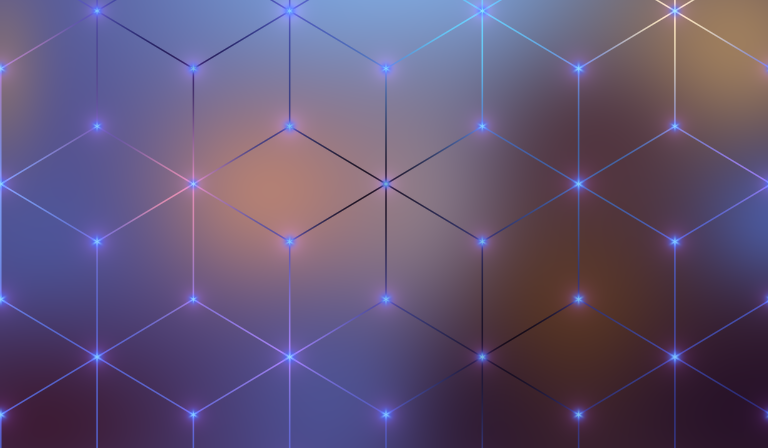
A Shadertoy shader for this background:

```glsl
// Glowing nodes joined by a cube-like rhombus lattice over soft colour clouds.

const float COLUMN = 0.1254;          // spacing of node columns, canvas widths
const float ARM = 0.1502;             // length of a vertical edge
const vec2 HUB_ORIGIN = vec2(0.0026, 0.0521);
const float LINE_HALF = 0.0010;
const float CORE_RADIUS = 0.0036;
const float HALO_RADIUS = 0.0070;
const float AURA_RADIUS = 0.0100;
const float NODE_VARIATION = 0.35;

const vec3 INDIGO = vec3(0.30, 0.28, 0.54);
const vec3 UMBER = vec3(0.26, 0.16, 0.22);
const vec3 SKY = vec3(0.49, 0.67, 0.90);
const vec3 MIST = vec3(0.55, 0.51, 0.57);
const vec3 SALMON = vec3(0.72, 0.51, 0.45);
const vec3 GOLD = vec3(0.64, 0.51, 0.37);
const vec3 MAROON = vec3(0.31, 0.19, 0.23);
const vec3 BRONZE = vec3(0.41, 0.26, 0.13);
const vec3 BLUE = vec3(0.30, 0.37, 0.66);
const vec3 DUSK = vec3(0.14, 0.06, 0.15);
const vec3 PLUM = vec3(0.23, 0.09, 0.17);
const vec3 INK = vec3(0.07, 0.03, 0.08);
const vec3 NAVY = vec3(0.08, 0.06, 0.30);
const vec3 CYAN = vec3(0.40, 0.85, 1.00);
const vec3 CREAM = vec3(1.00, 0.92, 0.74);
const vec3 PINK = vec3(0.95, 0.58, 0.70);
const vec3 VIOLET = vec3(0.66, 0.52, 0.96);
const vec3 AZURE = vec3(0.52, 0.68, 1.00);
const vec3 STEEL = vec3(0.23, 0.40, 0.64);
const vec3 WIRE_BLUE = vec3(0.33, 0.39, 0.82);
const vec3 HALO = vec3(0.20, 0.40, 1.00);
const vec3 CORE = vec3(0.50, 0.84, 1.00);
const vec3 AURA = vec3(0.50, 0.20, 0.72);

float hash(vec2 id) {
    return fract(sin(dot(id, vec2(127.1, 311.7))) * 4375.85);
}

// Blends a soft elliptical cloud of tint over the colour below.
void cloud(inout vec3 col, vec2 uv, vec2 center, vec2 radius, vec3 tint, float strength) {
    vec2 d = (uv - center) / radius;
    col = mix(col, tint, strength * exp(-dot(d, d)));
}

vec3 backdrop(vec2 uv) {
    vec3 col = mix(INDIGO, UMBER, smoothstep(0.46, 0.72, uv.x));
    cloud(col, uv, vec2(0.52, 1.08), vec2(0.36, 0.36), SKY, 1.0);
    cloud(col, uv, vec2(0.54, 0.55), vec2(0.13, 0.32), MIST, 0.85);
    cloud(col, uv, vec2(0.35, 0.57), vec2(0.16, 0.24), SALMON, 0.95);
    cloud(col, uv, vec2(0.95, 0.90), vec2(0.16, 0.24), GOLD, 0.95);
    cloud(col, uv, vec2(0.78, 0.66), vec2(0.12, 0.20), MAROON, 0.80);
    cloud(col, uv, vec2(0.75, 0.27), vec2(0.13, 0.22), BRONZE, 0.90);
    cloud(col, uv, vec2(1.02, 0.50), vec2(0.11, 0.17), BLUE, 0.95);
    cloud(col, uv, vec2(0.05, 0.45), vec2(0.12, 0.20), BLUE, 0.60);
    cloud(col, uv, vec2(1.00, 0.08), vec2(0.25, 0.25), DUSK, 0.90);
    cloud(col, uv, vec2(0.05, 0.05), vec2(0.22, 0.24), PLUM, 0.90);
    cloud(col, uv, vec2(0.62, 0.05), vec2(0.13, 0.25), DUSK, 0.65);
    cloud(col, uv, vec2(0.43, 0.12), vec2(0.11, 0.20), BLUE, 0.45);
    cloud(col, uv, vec2(0.00, 0.84), vec2(0.06, 0.20), GOLD, 0.55);
    return col;
}

vec3 wireColor(vec2 uv) {
    vec3 col = WIRE_BLUE;
    cloud(col, uv, vec2(0.05, 0.80), vec2(0.08, 0.16), PINK, 0.80);
    cloud(col, uv, vec2(0.24, 0.85), vec2(0.13, 0.22), NAVY, 1.0);
    cloud(col, uv, vec2(0.48, 0.58), vec2(0.14, 0.24), INK, 1.0);
    cloud(col, uv, vec2(0.67, 0.24), vec2(0.14, 0.30), INK, 1.0);
    cloud(col, uv, vec2(1.00, 0.05), vec2(0.20, 0.22), NAVY, 0.70);
    cloud(col, uv, vec2(0.23, 0.54), vec2(0.08, 0.20), PINK, 0.95);
    cloud(col, uv, vec2(0.35, 0.24), vec2(0.11, 0.18), VIOLET, 0.90);
    cloud(col, uv, vec2(0.01, 0.52), vec2(0.08, 0.22), AZURE, 0.80);
    cloud(col, uv, vec2(0.62, 0.93), vec2(0.13, 0.20), CYAN, 0.95);
    cloud(col, uv, vec2(0.88, 0.95), vec2(0.10, 0.22), CREAM, 1.0);
    cloud(col, uv, vec2(0.77, 0.62), vec2(0.10, 0.16), STEEL, 0.90);
    cloud(col, uv, vec2(0.97, 0.64), vec2(0.06, 0.10), VIOLET, 0.80);
    return col;
}

float segment(vec2 p, vec2 tip) {
    return length(p - tip * clamp(dot(p, tip) / dot(tip, tip), 0.0, 1.0));
}

// Six arms of a hub, folded into one quadrant.
float arms(vec2 p) {
    return min(segment(p, vec2(0.0, ARM)), segment(p, vec2(COLUMN, 0.5 * ARM)));
}

float wireDistance(vec2 p) {
    vec2 quarter = vec2(COLUMN, 1.5 * ARM);
    vec2 cell = 2.0 * quarter;
    vec2 q = abs(p - cell * round(p / cell));
    return min(arms(q), arms(quarter - q));
}

vec2 nearestNode(vec2 p) {
    vec2 cell = vec2(2.0 * COLUMN, ARM);
    vec2 a = cell * round(p / cell);
    vec2 b = cell * (floor(p / cell) + 0.5);
    return distance(p, a) < distance(p, b) ? a : b;
}

void mainImage(out vec4 fragColor, in vec2 fragCoord) {
    vec2 uv = fragCoord / iResolution.xy;
    vec2 p = (fragCoord - 0.5 * iResolution.xy) / iResolution.x - HUB_ORIGIN;
    vec3 col = backdrop(uv);
    vec3 wire = wireColor(uv);

    // Thin wires, smoothed over one pixel
    float cover = clamp((LINE_HALF - wireDistance(p)) * iResolution.x + 0.5, 0.0, 1.0);
    col = mix(col, wire, 0.92 * cover);

    // Six-rayed node lights of varied size
    vec2 node = nearestNode(p);
    vec2 d = p - node;
    float size = 1.0 + NODE_VARIATION * (hash(round(node / vec2(COLUMN, 0.5 * ARM))) - 0.5);
    float r = length(d) / size;
    float rays = 1.0 - 0.3 * cos(6.0 * atan(d.y, d.x + 1e-6));
    col += AURA * 0.55 * exp(-r / AURA_RADIUS);
    col = mix(col, HALO, 0.80 * exp(-pow(r / HALO_RADIUS, 2.0)));
    col = mix(col, mix(CORE, wire + 0.3, 0.25), exp(-pow(r / (CORE_RADIUS * rays), 2.0)));
    fragColor = vec4(clamp(col, 0.0, 1.0), 1.0);
}
```
